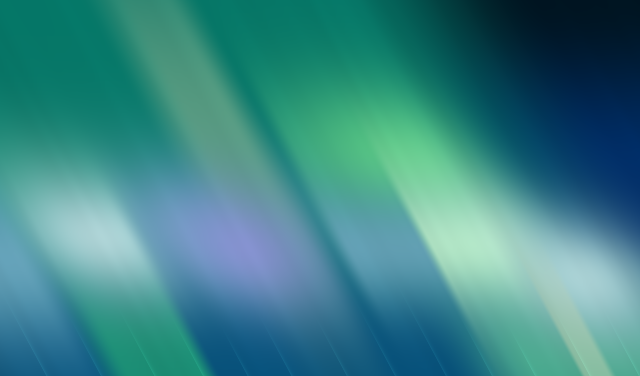
This background is drawn by a Shadertoy shader. Its source:

```glsl
// Soft diagonal streaks of light: teal, lavender and pale green over deep navy.

const float ASPECT = 512.0 / 300.0;
const float SLANT = 0.54;         // sideways shift of a streak per unit of height
const float HAIR_COUNT = 14.0;
const float HAIR_GAP = 0.13;
const float HAIR_STRENGTH = 0.10;
const float GRAIN_STRENGTH = 0.035;

const vec3 TEAL     = vec3(0.02, 0.46, 0.40);
const vec3 DEEPBLUE = vec3(0.02, 0.31, 0.47);
const vec3 NAVY     = vec3(0.00, 0.18, 0.41);
const vec3 NIGHT    = vec3(0.00, 0.08, 0.13);
const vec3 EMERALD  = vec3(0.10, 0.55, 0.45);
const vec3 MEADOW   = vec3(0.26, 0.63, 0.53);
const vec3 LIME     = vec3(0.34, 0.77, 0.51);
const vec3 SAGE     = vec3(0.44, 0.66, 0.54);
const vec3 HAZE     = vec3(0.34, 0.60, 0.67);
const vec3 STEEL    = vec3(0.42, 0.64, 0.73);
const vec3 LAVENDER = vec3(0.53, 0.57, 0.82);
const vec3 ICE      = vec3(0.69, 0.84, 0.85);
const vec3 MINT     = vec3(0.68, 0.88, 0.76);
const vec3 SAND     = vec3(0.74, 0.82, 0.69);

float hash(float n) { return fract(sin(n * 127.1) * 4375.85); }

float noise(float x) {
    float i = floor(x);
    return mix(hash(i), hash(i + 1.0), smoothstep(0.0, 1.0, x - i));
}

// Soft step centred on an edge
float rise(float edge, float soft, float x) {
    return smoothstep(edge - soft, edge + soft, x);
}

// Streak between two edges, each with its own softness
float band(float s, vec2 edges, vec2 soft) {
    return rise(edges.x, soft.x, s) * (1.0 - rise(edges.y, soft.y, s));
}

// Gaussian spot in streak space
float glow(vec2 q, vec2 centre, vec2 radius) {
    vec2 d = (q - centre) / radius;
    return exp(-dot(d, d));
}

// Dark ground: teal above, blue below, night at the upper right
vec3 ground(vec2 q) {
    vec3 col = mix(DEEPBLUE, TEAL, smoothstep(0.05, 0.65, q.y));
    vec3 dark = mix(NAVY, NIGHT, smoothstep(0.55, 1.0, q.y));
    return mix(col, dark, smoothstep(1.42, 1.98, q.x));
}

// Left part: pale window, lavender spot and the tall sage streak
vec3 leftLights(vec3 col, vec2 q) {
    float s = q.x, low = 1.0 - smoothstep(0.08, 0.45, q.y);
    col = mix(col, HAZE, 0.55 * glow(q, vec2(0.95, 0.42), vec2(0.40, 0.22)));
    col = mix(col, MEADOW, 0.5 * glow(q, vec2(0.36, 0.52), vec2(0.32, 0.18)));
    col = mix(col, STEEL, 0.9 * band(s, vec2(-0.3, 0.27), vec2(0.05, 0.06))
        * glow(vec2(0.0, q.y), vec2(0.0, 0.31), vec2(1.0, 0.23)));
    col = mix(col, EMERALD, low * band(s, vec2(0.30, 0.565), vec2(0.05, 0.025)));
    col = mix(col, ICE, band(s, vec2(0.26, 0.60), vec2(0.06, 0.06))
        * glow(q, vec2(0.47, 0.37), vec2(0.24, 0.17)));
    col = mix(col, SAGE, 0.75 * band(s, vec2(0.82, 1.03), vec2(0.07, 0.05))
        * glow(vec2(0.0, q.y), vec2(0.0, 0.67), vec2(1.0, 0.45)));
    float spot = band(s, vec2(0.57, 1.05), vec2(0.04, 0.04));
    col = mix(col, STEEL, 0.8 * spot * glow(q, vec2(0.67, 0.38), vec2(0.16, 0.15)));
    return mix(col, LAVENDER, 0.95 * spot * glow(q, vec2(0.84, 0.34), vec2(0.20, 0.17)));
}

// Right part: lime flare, mint shaft and the pale corner
vec3 rightLights(vec3 col, vec2 q) {
    float s = q.x, low = 1.0 - smoothstep(0.02, 0.40, q.y);
    col = mix(col, MEADOW, low * rise(1.32, 0.13, s));
    col = mix(col, LIME, band(s, vec2(1.09, 1.58), vec2(0.03, 0.13))
        * glow(q, vec2(1.38, 0.58), vec2(0.32, 0.20)));
    col = mix(col, STEEL, 0.85 * band(s, vec2(1.09, 1.33), vec2(0.03, 0.02))
        * glow(vec2(0.0, q.y), vec2(0.0, 0.34), vec2(1.0, 0.15)));
    col = mix(col, MINT, band(s, vec2(1.325, 1.63), vec2(0.018, 0.13))
        * glow(vec2(0.0, q.y), vec2(0.0, 0.35), vec2(1.0, 0.19)));
    col = mix(col, ICE, 0.95 * rise(1.50, 0.10, s)
        * glow(q, vec2(1.70, 0.26), vec2(0.21, 0.18)));
    return mix(col, SAND, 0.5 * (1.0 - smoothstep(0.08, 0.42, q.y))
        * band(s, vec2(1.555, 1.635), vec2(0.008, 0.012)));
}

// Fine bright edges, strongest near the bottom
float hairlines(vec2 q) {
    float sum = 0.0;
    for (float i = 0.0; i < HAIR_COUNT; i++) {
        float d = q.x - (0.14 + HAIR_GAP * i + 0.03 * (hash(i) - 0.5));
        float reach = mix(0.12, 0.30, hash(i + 31.0));
        sum += smoothstep(-0.003, 0.0, d) * exp(-max(d, 0.0) * 220.0)
             * (1.0 - smoothstep(0.0, reach, q.y));
    }
    return sum;
}

void mainImage(out vec4 fragColor, in vec2 fragCoord) {
    vec2 p = fragCoord / iResolution.xy * vec2(ASPECT, 1.0);
    vec2 q = vec2(p.x + SLANT * p.y, p.y);   // streaks become vertical

    vec3 col = rightLights(leftLights(ground(q), q), q);

    // Faint brushed facets along the streaks
    float grain = noise(q.x * 11.0) + 0.5 * noise(q.x * 34.0) - 0.75;
    col *= 1.0 + 2.0 * GRAIN_STRENGTH * grain;
    col += HAIR_STRENGTH * hairlines(q) * MEADOW;

    fragColor = vec4(clamp(col, 0.0, 1.0), 1.0);
}
```
